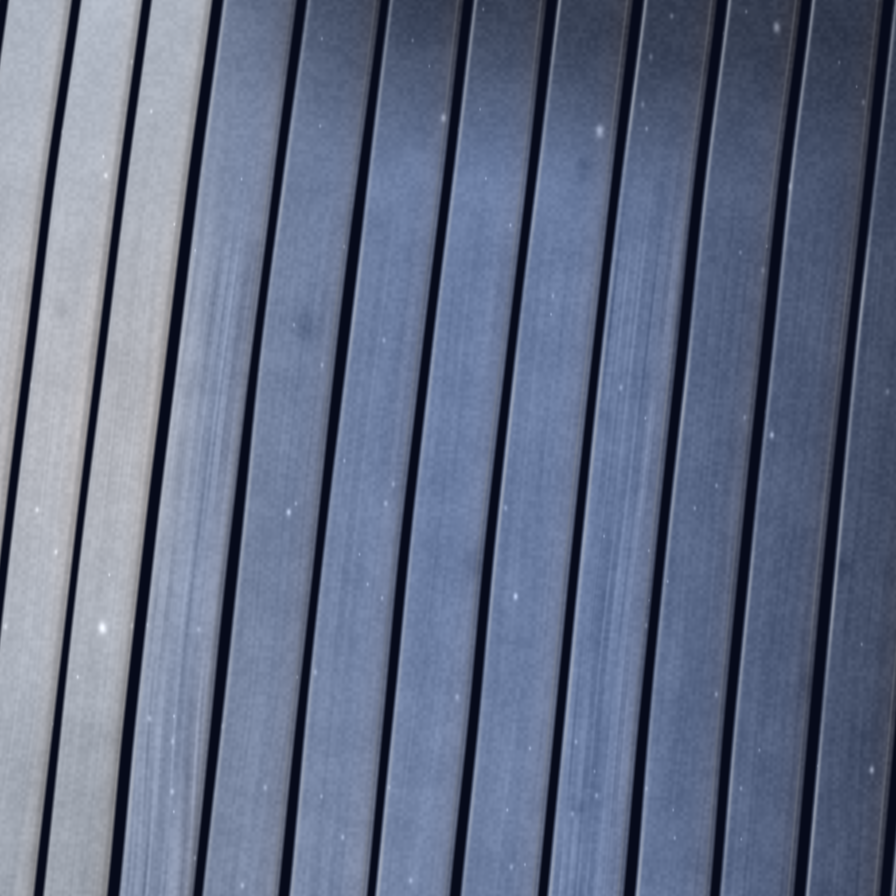
Write a Shadertoy shader that draws this texture.

```glsl
// Slanted blue-grey painted slats with dark gaps, a pale sheen at left and worn grain
const vec3 PALE = vec3(0.68, 0.71, 0.76);
const vec3 HAZE = vec3(0.50, 0.55, 0.65);
const vec3 BLUE = vec3(0.41, 0.48, 0.62);
const vec3 SLATE = vec3(0.30, 0.35, 0.46);
const vec3 DUSK = vec3(0.19, 0.22, 0.29);
const vec3 GAP = vec3(0.025, 0.04, 0.10);
const vec3 EDGE = vec3(0.68, 0.70, 0.74);

float hash(vec2 p) {
    vec3 q = fract(vec3(p.xyx) * 0.1031);
    q += dot(q, q.yzx + 33.33);
    return fract((q.x + q.y) * q.z);
}

float noise(vec2 p) {
    vec2 i = floor(p), f = fract(p);
    f = f * f * (3.0 - 2.0 * f);
    float low = mix(hash(i), hash(i + vec2(1, 0)), f.x);
    float high = mix(hash(i + vec2(0, 1)), hash(i + vec2(1, 1)), f.x);
    return mix(low, high, f.y);
}

float bell(float x, float width) {
    return exp(-x * x / (width * width));
}

// Slat coordinate in x (gaps at integers) and local slat pitch in y
vec2 slatSpace(vec2 uv) {
    float base = mix(0.125, 0.242, uv.y) - 0.004 * sin(3.14159 * uv.y);
    float narrow = mix(0.0815, 0.079, uv.y);
    float wide = mix(0.0960, 0.0938, uv.y);
    float pitch = uv.x < base ? narrow : wide;
    return vec2((uv.x - base) / pitch, pitch);
}

// Broad reflected light over the blue slats
vec3 blueLight(vec2 uv) {
    vec3 c = mix(HAZE, BLUE, smoothstep(0.12, 0.52, uv.x));
    c = mix(c, SLATE, smoothstep(0.58, 0.88, uv.x - 0.08 * (1.0 - uv.y)));
    c = mix(c, DUSK, 0.65 * smoothstep(0.86, 1.05, uv.x));
    c = mix(c, HAZE, 0.35 * smoothstep(0.45, 0.0, uv.y) * smoothstep(0.75, 0.4, uv.x));
    float cloud = 0.06 * (noise(uv * 7.0) - 0.5);
    float shade = smoothstep(0.78, 1.02, uv.y + cloud + 0.12 * (uv.x - 0.6));
    return mix(c, DUSK, 0.9 * shade * smoothstep(0.12, 0.5, uv.x));
}

vec3 paleLight(vec2 uv) {
    vec3 c = mix(PALE * 0.88, PALE, smoothstep(0.0, 0.4, uv.y));
    return c + vec3(0.02, 0.0, -0.02) * bell(uv.y - 0.55, 0.25);
}

// Sparse soft spots, one candidate per grid cell
float specks(vec2 uv, float cells, float chance, float radius) {
    vec2 cell = floor(uv * cells);
    vec2 center = 0.25 + 0.5 * vec2(hash(cell + 3.1), hash(cell + 8.7));
    vec2 offset = (fract(uv * cells) - center) / cells;
    float size = radius * mix(0.6, 1.3, hash(cell + 5.3));
    return step(hash(cell + 17.0), chance) * bell(length(offset * vec2(1.0, 0.65)), size);
}

// Fine scratches running along a slat
float grain(float across, float y, float id) {
    float bend = 0.1 * noise(vec2(y * 4.0, id));
    float coarse = noise(vec2((across + bend) * 14.0 + id * 31.0, y * 3.0));
    float fine = noise(vec2((across + bend) * 30.0 + id * 57.0, y * 6.0));
    return 0.5 * (coarse + fine) - 0.5;
}

void mainImage(out vec4 fragColor, in vec2 fragCoord) {
    vec2 uv = fragCoord / iResolution.xy;
    float pixel = 1.0 / iResolution.x;
    vec2 slat = slatSpace(uv);
    float id = floor(slat.x);
    float across = fract(slat.x);
    float gapId = floor(slat.x + 0.5);

    // Slat face: pale at left, blue elsewhere, with a fading sheen between
    float sheen = 0.55 * smoothstep(0.65, 0.0, across) * bell(uv.y - 0.5, 0.28);
    float paleness = id < 0.0 ? 1.0 : (id < 1.0 ? sheen : 0.0);
    vec3 color = mix(blueLight(uv), paleLight(uv), paleness);
    color *= 1.0 + 0.06 * (hash(vec2(id, 4.0)) - 0.5);
    color += vec3(0.025, 0.0, -0.025) * smoothstep(0.55, 1.0, across);

    // Wear: grain, mottling, chips and dull dents
    float worn = mod(id, 5.0) < 0.5 && id >= 0.0 ? 1.0 : 0.35;
    float wearZone = smoothstep(0.92, 0.6, uv.y);
    color += 0.20 * worn * wearZone * grain(across, uv.y, id);
    color += 0.035 * (noise(uv * 28.0) - 0.5) + 0.05 * (noise(uv * 230.0) - 0.5);
    color += 0.30 * specks(uv, 11.0, 0.10, 0.0035);
    color += 0.16 * specks(uv + 0.37, 38.0, 0.07, 0.0018);
    color -= 0.07 * specks(uv + 0.71, 7.0, 0.14, 0.010);

    // Gap: slightly wavering, with uneven width
    float waver = 0.0025 * (noise(vec2(uv.y * 5.0, gapId * 9.0)) - 0.5);
    float d = (slat.x - gapId) * slat.y + waver;
    float halfWidth = 0.0046 + 0.0022 * noise(vec2(uv.y * 3.0 + 20.0, gapId * 7.0));
    halfWidth *= gapId < 0.0 ? 0.82 : 1.0;
    float rim = 0.35 + 0.65 * noise(vec2(uv.y * 9.0, gapId * 13.0));
    color *= 1.0 - 0.18 * bell(d + halfWidth + 0.003, 0.004);
    color = mix(color, EDGE, 0.65 * rim * bell(d - halfWidth - 0.0028, 0.0022));
    color = mix(color, EDGE * 0.8, 0.3 * rim * bell(d + halfWidth + 0.006, 0.0018));
    float soft = 0.0013 + pixel;
    color = mix(GAP, color, smoothstep(-soft, soft, abs(d) - halfWidth));

    fragColor = vec4(clamp(color, 0.0, 1.0), 1.0);
}
```
